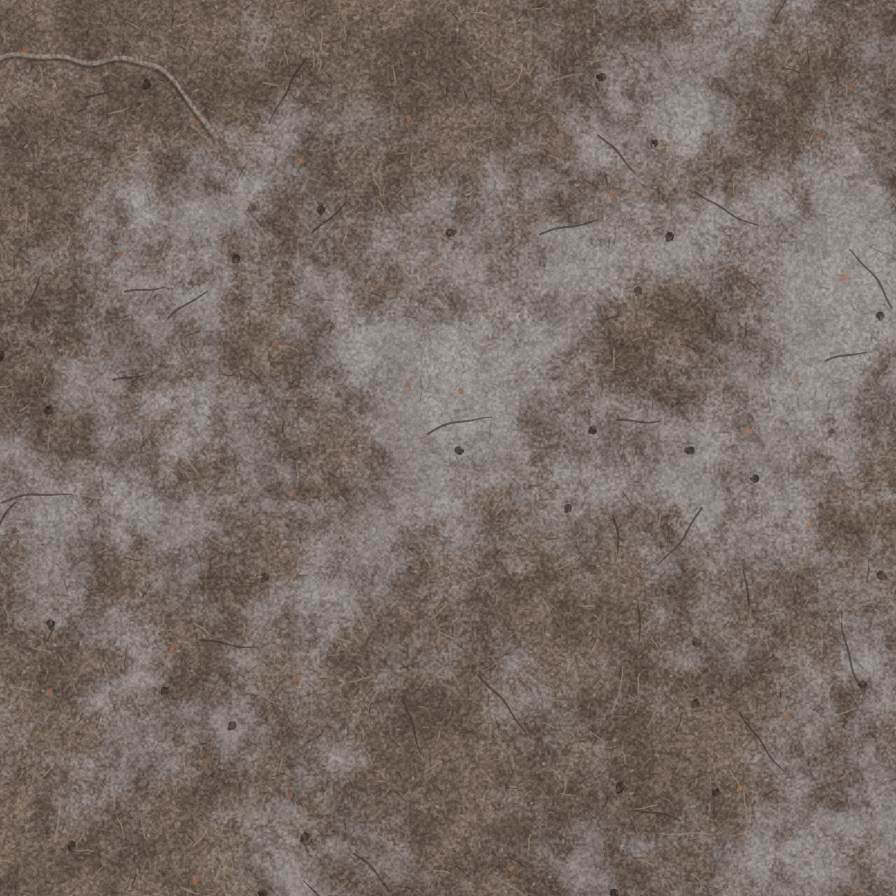
This texture is drawn by a Shadertoy shader. Its source:

```glsl
const vec3 SOIL_DARK  = vec3(0.365, 0.308, 0.270);
const vec3 SOIL_LIGHT = vec3(0.462, 0.396, 0.350);
const vec3 ASH_DARK   = vec3(0.470, 0.428, 0.412);
const vec3 ASH_LIGHT  = vec3(0.600, 0.572, 0.562);
const vec3 STRAW      = vec3(0.660, 0.565, 0.470);
const vec3 BARK       = vec3(0.230, 0.190, 0.170);
const vec3 CHIP       = vec3(0.640, 0.410, 0.300);
const vec3 PALE_WOOD  = vec3(0.560, 0.520, 0.480);

const float PATCH_SCALE   = 7.0;
const float PATCH_BIAS    = 0.17;
const float MOTTLE_SCALE  = 38.0;
const float CRUMB_CELLS   = 260.0;
const float GRAIN_CELLS   = 400.0;
const float SOIL_CONTRAST = 0.34;
const float ASH_CONTRAST  = 0.20;

vec3 hash3(vec2 p) {
    vec3 q = fract(p.xyx * vec3(0.1031, 0.1030, 0.0973));
    q += dot(q, q.yxz + 33.33);
    return fract((q.xxy + q.yzz) * q.zyx);
}

float valueNoise(vec2 p) {
    vec2 cell = floor(p), f = fract(p);
    f = f * f * (3.0 - 2.0 * f);
    float low  = mix(hash3(cell).x, hash3(cell + vec2(1, 0)).x, f.x);
    float high = mix(hash3(cell + vec2(0, 1)).x, hash3(cell + vec2(1, 1)).x, f.x);
    return mix(low, high, f.y);
}

float fbm(vec2 p) {
    float sum = 0.0, total = 0.0, amp = 1.0;
    for (int i = 0; i < 5; i++) {
        sum += amp * valueNoise(p);
        total += amp;
        amp *= 0.66;
        p = mat2(1.6, 1.2, -1.2, 1.6) * p + 17.3;
    }
    return sum / total;
}

// Cellular noise: distance to the nearest crumb, and its random tone
vec2 crumbs(vec2 p) {
    vec2 cell = floor(p), nearest = vec2(9.0, 0.0);
    for (int y = -1; y <= 1; y++)
    for (int x = -1; x <= 1; x++) {
        vec2 id = cell + vec2(x, y);
        vec3 rnd = hash3(id + 71.0);
        float d = length(p - id - rnd.xy);
        if (d < nearest.x) nearest = vec2(d, rnd.z);
    }
    return nearest;
}

// Scattered bent capsules, sized in cells: coverage and random tone
vec2 scatter(vec2 uv, float cells, vec2 halfSize, float density, float seed) {
    vec2 p = uv * cells, cell = floor(p), best = vec2(0.0);
    float soft = cells / iResolution.y;
    for (int y = -1; y <= 1; y++)
    for (int x = -1; x <= 1; x++) {
        vec2 id = cell + vec2(x, y);
        vec3 place = hash3(id + seed), form = hash3(id + seed + 211.0);
        if (form.x > density) continue;
        float angle = 6.2832 * place.z, c = cos(angle), s = sin(angle);
        vec2 q = mat2(c, -s, s, c) * (p - id - place.xy);
        q.y += 0.6 * (form.y - 0.5) * q.x * q.x + 0.012 * sin(11.0 * q.x + angle);
        float reach = halfSize.x * mix(0.35, 1.0, form.z);
        float width = halfSize.y * mix(1.0, 0.5, clamp(q.x / reach, 0.0, 1.0));
        float d = length(vec2(max(abs(q.x) - reach, 0.0), q.y)) - width;
        float cover = 1.0 - smoothstep(-0.6 * soft, 0.6 * soft, d);
        if (cover > best.x) best = vec2(cover, fract(form.y * 7.0 + place.x));
    }
    return best;
}

// Surface root that runs level and then droops
float root(vec2 uv, float halfWidth) {
    float droop = max(uv.x - 0.13, 0.0);
    float path = 0.935 - 7.0 * droop * droop + 0.004 * sin(45.0 * uv.x) + 0.002 * sin(110.0 * uv.x);
    float d = abs(uv.y - path) / sqrt(1.0 + 196.0 * droop * droop);
    float edge = 1.0 / iResolution.y;
    return (1.0 - smoothstep(halfWidth - edge, halfWidth + edge, d)) * (1.0 - smoothstep(0.235, 0.247, uv.x));
}

void mainImage(out vec4 fragColor, in vec2 fragCoord) {
    vec2 uv = fragCoord / iResolution.y;

    // Ash gathers along a ragged band that rises to the right
    vec2 warp = 0.02 * sin(uv.yx * vec2(13.0, 17.0) + 1.5 * sin(uv * 9.0));
    float offBand = uv.y - 0.50 - 0.20 * uv.x;
    float band = exp(-14.0 * offBand * offBand) - 0.5;
    vec2 crumb = crumbs(uv * CRUMB_CELLS);
    float grain = valueNoise(uv * GRAIN_CELLS) - 0.5;
    float mottle = fbm(uv * MOTTLE_SCALE + 9.0) - 0.5;
    float patches = fbm((uv + warp) * PATCH_SCALE + 3.7) + PATCH_BIAS * band;
    float ash = smoothstep(0.33, 0.69, patches + 0.45 * mottle + 0.10 * grain);

    // Ground colours with crumbly grain
    float tone = fbm(uv * 20.0 + 40.0);
    float shade = smoothstep(0.25, 0.75, tone + 0.4 * mottle);
    vec3 soil = mix(SOIL_DARK, SOIL_LIGHT, shade);
    vec3 dust = mix(ASH_DARK, ASH_LIGHT, 0.5 * shade + 0.5 * smoothstep(0.47, 0.73, patches));
    vec3 col = mix(soil, dust, ash);
    float relief = 0.7 * (crumb.y - 0.5) + 0.4 * (0.45 - crumb.x) + 0.9 * grain;
    col *= 1.0 + relief * mix(SOIL_CONTRAST, ASH_CONTRAST, ash);

    // Needles and fibres, thinner where ash covers them
    float bare = 1.0 - 0.6 * ash;
    vec2 fibre = scatter(uv, 72.0, vec2(0.45, 0.06), 0.70, 5.0);
    col = mix(col, mix(BARK, STRAW, fibre.y), 0.50 * bare * fibre.x);
    vec2 needle = scatter(uv, 36.0, vec2(0.48, 0.032), 0.38, 37.0);
    col = mix(col, mix(BARK, STRAW, smoothstep(0.3, 0.7, needle.y)), 0.55 * bare * needle.x);

    // Twigs and the root, each with a soft shadow
    vec2 twig = scatter(uv, 11.0, vec2(0.48, 0.014), 0.26, 83.0);
    col = mix(col, mix(BARK, PALE_WOOD, step(0.55, twig.y)), 0.60 * twig.x);
    col = mix(col, BARK, 0.5 * root(uv + vec2(0.002, 0.003), 0.0026));
    col = mix(col, PALE_WOOD * (1.0 + 0.4 * grain), 0.75 * root(uv, 0.0024));

    // Cones, wood chips and pale flecks
    vec2 cone = scatter(uv, 17.0, vec2(0.06, 0.080), 0.11, 131.0);
    col = mix(col, BARK * (1.0 + 0.9 * (crumb.y - 0.5)), 0.72 * cone.x);
    vec2 chip = scatter(uv, 28.0, vec2(0.08, 0.070), 0.04, 167.0);
    col = mix(col, CHIP * mix(0.85, 1.1, chip.y), 0.65 * chip.x);
    vec2 fleck = scatter(uv, 48.0, vec2(0.09, 0.070), 0.09, 193.0);
    col = mix(col, ASH_LIGHT * 1.08, 0.5 * fleck.x);

    fragColor = vec4(col, 1.0);
}
```
